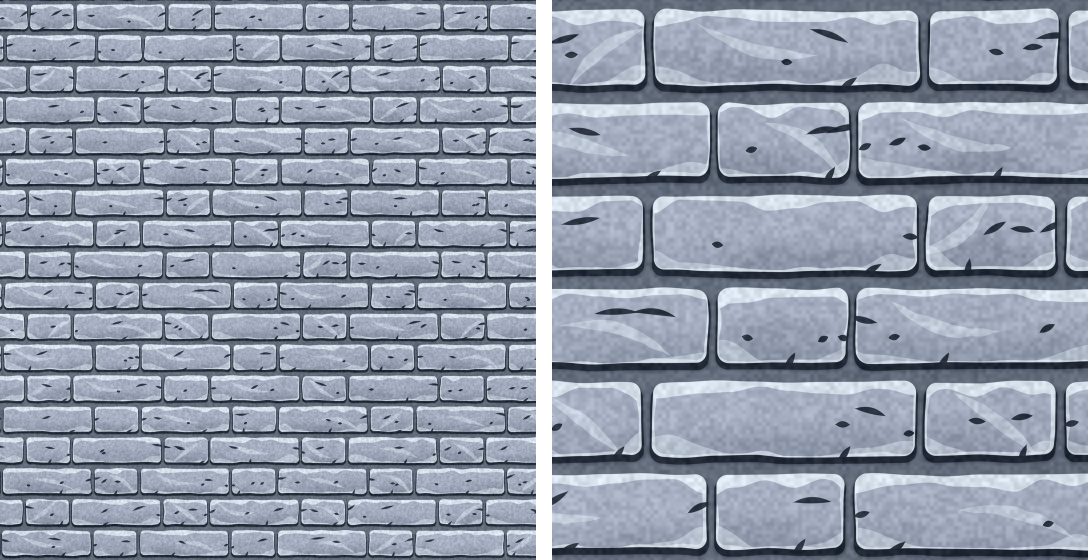
Left, the full canvas; right, a detail of the centre.
Give the GLSL for this texture, as a Shadertoy shader.

```glsl
// Grey cartoon brick wall: alternating long and short stones with chipped highlights, cracks and grain.
#define ROWS 18.09        // courses per canvas height
#define TOP_OFFSET 0.07   // part of a course showing above the first joint
#define LONG_CELL 2.95    // widths in course heights, joint included
#define SHORT_CELL 1.50
#define DRIFT 0.009       // sideways slip per course
#define GRAIN 0.13
#define HIGHLIGHT vec3(0.84, 0.88, 0.92)
#define STONE vec3(0.64, 0.68, 0.75)
#define SHADE vec3(0.54, 0.58, 0.65)
#define MORTAR vec3(0.38, 0.42, 0.48)
#define SHADOW vec3(0.11, 0.14, 0.19)

const vec3 JOINT = vec3(0.25, 0.28, 0.34);

vec3 hash3(vec2 p) {
    vec3 q = fract(p.xyx * vec3(0.1031, 0.1030, 0.0973));
    q += dot(q, q.yxz + 33.33);
    return fract((q.xxy + q.yzz) * q.zyx);
}

float noise(vec2 p) {
    vec2 i = floor(p), f = fract(p);
    f = f * f * (3.0 - 2.0 * f);
    return mix(mix(hash3(i).x, hash3(i + vec2(1, 0)).x, f.x),
               mix(hash3(i + vec2(0, 1)).x, hash3(i + vec2(1, 1)).x, f.x), f.y);
}

float roundBox(vec2 p, vec2 halfSize, float r) {
    vec2 q = abs(p) - halfSize + r;
    return length(max(q, 0.0)) + min(max(q.x, q.y), 0.0) - r;
}

// Bent stroke that tapers to both ends
float stroke(vec2 p, float angle, float halfLength, float width, float bend) {
    float c = cos(angle), s = sin(angle);
    p = vec2(c * p.x + s * p.y, c * p.y - s * p.x);
    p.y += bend * p.x * p.x;
    float t = p.x / halfLength;
    return abs(p.y) - width * (1.0 - t * t);
}

float fill(float d, float aa) {
    return 1.0 - smoothstep(-0.7 * aa, 0.7 * aa, d);
}

void mainImage(out vec4 fragColor, in vec2 fragCoord) {
    vec2 uv = fragCoord / iResolution.y;
    float aa = ROWS / iResolution.y;

    // Find the course, then the long or short stone in it
    float v = (1.0 - uv.y) * ROWS - TOP_OFFSET;
    float row = floor(v);
    float start = mix(2.43, 0.18, mod(row, 2.0)) - DRIFT * row;
    float period = LONG_CELL + SHORT_CELL;
    float u = (uv.x * ROWS - start) / period;
    float x = fract(u) * period;
    bool isLong = x < LONG_CELL;
    float cell = isLong ? LONG_CELL : SHORT_CELL;
    vec2 p = vec2(x - (isLong ? 0.0 : LONG_CELL) - 0.5 * cell, 0.47 - fract(v));
    vec2 halfSize = vec2(0.5 * cell - 0.055, 0.40);
    vec2 id = vec2(floor(u) * 2.0 + (isLong ? 0.0 : 1.0), row) + 50.0;
    vec3 seed = hash3(id);
    vec2 local = p + seed.xy * 90.0;

    // Joint and the shadow under each stone
    float wobble = 0.045 * (noise(local * 2.6) - 0.5);
    float face = roundBox(p, halfSize, 0.12) + wobble;
    float shadowEdge = roundBox(p + vec2(0.0, 0.055), halfSize + vec2(0.022, 0.02), 0.13) + wobble;
    vec3 col = mix(JOINT, MORTAR, smoothstep(0.0, 0.09, shadowEdge + 0.04));
    col = mix(col, SHADOW, 0.9 * fill(shadowEdge, aa));

    // Stone body, darker towards its foot
    float cloud = noise(local * vec2(1.2, 2.5));
    vec3 stone = mix(SHADE, STONE, smoothstep(-0.4, 0.12, p.y + 0.35 * (cloud - 0.4)));

    // Pale sweeping facet on some stones
    vec2 facetAt = vec2((seed.x - 0.5) * halfSize.x, -0.03);
    float facetAngle = isLong ? -0.25 : (seed.y > 0.5 ? 0.65 : -0.65);
    float facet = stroke(p - facetAt, facetAngle, isLong ? 0.65 : 0.55, 0.065,
                         (seed.x - 0.5) * 1.1) + 0.03 * (noise(local * 7.0) - 0.5);
    stone = mix(stone, HIGHLIGHT, 0.5 * step(0.42, seed.z) * fill(facet, aa));

    // Chipped light along the lower corners, upper edge and sides
    float side = abs(p.x) / halfSize.x;
    float wave = noise(vec2(local.x * 3.2, seed.z * 40.0));
    float corner = smoothstep(0.25, 0.95, side + 0.25 * (seed.y - 0.5) * sign(p.x));
    float foot = halfSize.y + p.y - corner * (0.08 + 0.2 * wave);
    stone = mix(stone, HIGHLIGHT, 0.5 * fill(foot, aa));
    float top = halfSize.y - p.y - 0.035 - 0.15 * wave - 0.05 * smoothstep(0.8, 1.0, side);
    stone = mix(stone, HIGHLIGHT, fill(top, aa));
    float rim = -face - 0.055 * noise(local * 4.0 + 7.0);
    stone = mix(stone, HIGHLIGHT, 0.8 * fill(rim, aa));

    // Cracks: two inside, one from a side, one nick at the foot
    for (int i = 0; i < 4; i++) {
        vec3 h = hash3(id + float(i + 1) * vec2(17.0, 29.0));
        vec2 at = (h.xy - 0.5) * halfSize * vec2(1.5, 0.8);
        float angle = (h.z - 0.5) * 1.2;
        float reach = mix(0.06, 0.24, h.y * h.y);
        if (i == 2) at.x = halfSize.x * (h.x > 0.5 ? 0.95 : -0.95);
        if (i == 3) { at.y = -halfSize.y; angle += 0.8; reach = 0.13; }
        float crack = stroke(p - at, angle, reach, 0.034, 1.5 * (h.x - 0.5));
        stone = mix(stone, SHADOW, 0.9 * step(0.2, h.z) * fill(crack, aa));
    }
    col = mix(col, stone, fill(face, aa));

    // Fine grain and broad unevenness
    float grain = noise(uv * 420.0) + 0.5 * noise(uv * 210.0) - 0.75;
    col += GRAIN * grain * (0.4 + 0.6 * col.b) + 0.03 * (noise(uv * 3.0) - 0.5);
    fragColor = vec4(clamp(col, 0.0, 1.0), 1.0);
}
```
